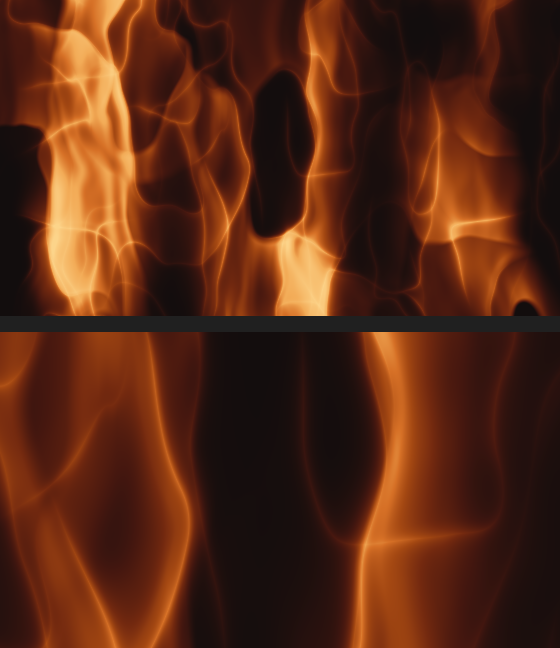
Top: the whole. Bottom: its middle third, enlarged.
A Shadertoy shader for this texture:

```glsl
#define SHEETS 4
#define STRANDS 3
#define FLAME_SCALE vec2(6.0, 2.1)
#define SWAY 0.15
#define CURL 0.055
#define EDGE_SHARP 0.010
#define EDGE_SOFT 0.05
#define FILAMENT_WIDTH 0.0065
#define FILAMENT_HEAT 0.5
#define COLUMN_SPACING 0.62
#define GAIN 1.25

float hash(vec2 cell) {
    return fract(sin(dot(cell, vec2(127.1, 311.7))) * 43758.55);
}

float noise(vec2 p) {
    vec2 cell = floor(p), f = fract(p);
    f = f * f * (3.0 - 2.0 * f);
    float low = mix(hash(cell), hash(cell + vec2(1, 0)), f.x);
    float high = mix(hash(cell + vec2(0, 1)), hash(cell + vec2(1, 1)), f.x);
    return mix(low, high, f.y);
}

vec2 noise2(vec2 p) {
    return vec2(noise(p), noise(p + vec2(37.3, 17.9))) - 0.5;
}

// Broad sway plus smaller curls of the rising gas
vec2 swirl(vec2 p, float seed) {
    p += SWAY * noise2(p * vec2(3.6, 3.0) + seed);
    return p + CURL * noise2(p * vec2(11.0, 8.5) + seed * 1.7);
}

float flameField(vec2 p, float seed) {
    return noise(swirl(p, seed) * FLAME_SCALE + seed * 3.1) - 0.5;
}

// Distance to the flame outline in canvas heights, from level and slope
float outlineDistance(vec2 p, float seed, float level) {
    const float e = 0.003;
    vec2 slope = vec2(flameField(p + vec2(e, 0), seed),
                      flameField(p + vec2(0, e), seed)) - level;
    return level / max(length(slope) / e, 1.0);
}

// Thin bright line with a faint halo, broken into long stretches
float filament(vec2 p, float seed, float dist) {
    float gate = smoothstep(0.35, 0.8, noise(p * vec2(5.0, 3.0) + seed * 9.1));
    return gate * (exp(-abs(dist) / FILAMENT_WIDTH) + 0.2 * exp(-abs(dist) / 0.022));
}

// Translucent sheet: lit outline and a body that fades inward
float flameSheet(vec2 p, float seed) {
    float level = flameField(p, seed);
    float dist = outlineDistance(p, seed, level);

    float softness = noise(p * 4.0 + seed * 5.3);
    float blur = mix(EDGE_SHARP, EDGE_SOFT, softness * softness);
    float body = smoothstep(-0.4 * blur, blur, dist) * exp(-4.5 * max(level, 0.0));

    vec2 q = swirl(p, seed);
    float streaks = 0.4 + 1.2 * noise(q * vec2(24.0, 3.5) + seed);
    float density = noise(q * vec2(4.2, 2.6) + seed * 7.7);
    float strength = mix(0.1, 1.55, density * density);
    return body * streaks * strength + FILAMENT_HEAT * filament(p, seed, dist);
}

// Soot black through ember red and orange to pale yellow
vec3 fireColor(float heat) {
    vec3 ramp[6] = vec3[6](
        vec3(0.07, 0.05, 0.05), vec3(0.27, 0.09, 0.06), vec3(0.45, 0.16, 0.06),
        vec3(0.64, 0.28, 0.07), vec3(0.84, 0.44, 0.15), vec3(0.95, 0.67, 0.34));
    float t = clamp(heat, 0.0, 1.0) * 5.0;
    int i = min(int(t), 4);
    vec3 glare = clamp(heat - 1.0, 0.0, 0.4) * vec3(0.1, 0.4, 0.5);
    return mix(ramp[i], ramp[i + 1], t - float(i)) + glare;
}

void mainImage(out vec4 fragColor, in vec2 fragCoord) {
    vec2 p = fragCoord / iResolution.y;

    float sheets = 0.0;
    for (int i = 0; i < SHEETS; i++) {
        sheets += flameSheet(p, 4.3 + 11.7 * float(i));
    }

    float strands = 0.0;
    for (int i = 0; i < STRANDS; i++) {
        float seed = 51.9 + 8.3 * float(i);
        float dist = outlineDistance(p, seed, flameField(p, seed));
        strands += FILAMENT_HEAT * filament(p, seed, dist);
    }

    // Uneven hot columns with dark gaps between them
    vec2 q = swirl(p, 2.9);
    float column = cos(6.2832 * (q.x - 0.24) / COLUMN_SPACING);
    float mass = 0.5 + 0.27 * column + 0.9 * (noise(q * vec2(3.2, 1.8) + 61.4) - 0.5);
    mass = smoothstep(0.24, 0.85, mass);

    float heat = GAIN * (sheets * mass + strands * max(mass, 0.12));
    heat /= 1.0 + 0.35 * heat;
    fragColor = vec4(fireColor(heat), 1.0);
}
```
